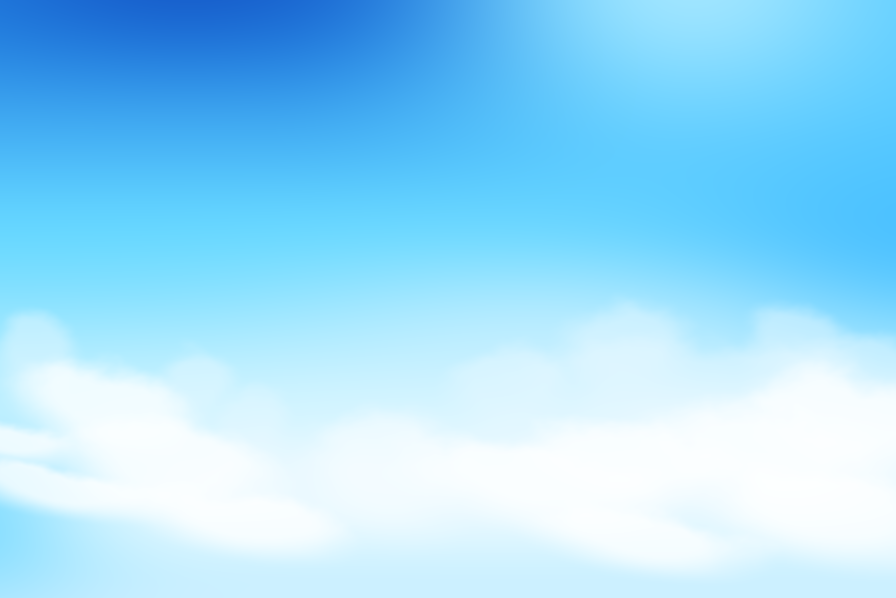
A Shadertoy shader for this background:

```glsl
// Layered sines, each octave bent by the last one
float wisps(vec2 p) {
    float sum = 0.0, amp = 0.5;
    for (int i = 0; i < 5; i++) {
        sum += amp * sin(p.x + 1.3 * sin(p.y + float(i))) * cos(p.y + 0.8 * sin(p.x));
        p = mat2(1.5, 1.1, -1.1, 1.5) * p + 1.7;
        amp *= 0.52;
    }
    return sum;
}

float glow(vec2 p, vec2 center, vec2 radius) {
    vec2 q = (p - center) / radius;
    return exp(-dot(q, q));
}

// Soft ellipse, crisper along its upper rim
float puff(vec2 p, vec2 center, vec2 radius, float ragged) {
    vec2 q = (p - center) / radius;
    float inner = mix(0.2, 0.62, smoothstep(-0.4, 0.6, q.y));
    return 1.0 - smoothstep(inner, 1.12, length(q) + ragged);
}

vec3 skyColor(vec2 p) {
    vec3 sky = mix(vec3(0.78, 0.95, 1.0), vec3(0.41, 0.85, 1.0), smoothstep(0.28, 0.64, p.y));
    float leftSide = 1.0 - smoothstep(0.45, 1.15, p.x);
    sky = mix(sky, vec3(0.33, 0.78, 1.0), 0.75 * smoothstep(0.55, 0.78, p.y));
    sky = mix(sky, vec3(0.14, 0.52, 0.89), leftSide * smoothstep(0.6, 1.02, p.y));
    sky = mix(sky, vec3(0.08, 0.34, 0.78), 0.9 * glow(p, vec2(0.32, 1.06), vec2(0.36, 0.15)));
    sky = mix(sky, vec3(0.27, 0.74, 1.0), 0.85 * glow(p, vec2(1.54, 0.61), vec2(0.42, 0.17)));
    sky = mix(sky, vec3(0.66, 0.91, 1.0), 0.9 * glow(p, vec2(1.16, 1.04), vec2(0.30, 0.21)));
    // Pale haze over the horizon
    sky = mix(sky, vec3(0.80, 0.94, 1.0), 0.6 * glow(p, vec2(0.95, 0.43), vec2(0.45, 0.14)));
    sky = mix(sky, vec3(0.89, 0.97, 1.0), 0.85 * glow(p, vec2(0.85, 0.22), vec2(0.7, 0.15)));
    sky = mix(sky, vec3(0.80, 0.94, 1.0), 1.0 - smoothstep(0.0, 0.16, p.y));
    return mix(sky, vec3(0.46, 0.85, 1.0), 0.8 * glow(p, vec2(-0.06, 0.12), vec2(0.22, 0.15)));
}

void mainImage(out vec4 fragColor, in vec2 fragCoord) {
    vec2 p = fragCoord / iResolution.y;
    p.x *= 1.5 * iResolution.y / iResolution.x;
    vec3 color = skyColor(p);

    float fine = wisps(p * vec2(15.0, 24.0));
    float broad = wisps(p * vec2(6.0, 11.0) + 4.0);
    vec2 q = p + 0.012 * vec2(broad, fine);

    // Faint peaks behind: center and radius
    vec4 peaks[9] = vec4[9](
        vec4(0.06, 0.40, 0.08, 0.08), vec4(0.33, 0.35, 0.07, 0.08),
        vec4(0.42, 0.28, 0.07, 0.07), vec4(0.64, 0.24, 0.12, 0.09),
        vec4(0.85, 0.34, 0.11, 0.09), vec4(1.05, 0.41, 0.12, 0.10),
        vec4(1.33, 0.41, 0.10, 0.09), vec4(1.17, 0.34, 0.34, 0.10),
        vec4(1.46, 0.37, 0.16, 0.07));
    float clear = 1.0;
    for (int i = 0; i < 9; i++)
        clear *= 1.0 - 0.5 * puff(q, peaks[i].xy, peaks[i].zw, 0.16 * fine);
    color = mix(color, vec3(0.90, 0.97, 1.0), 1.0 - clear);

    // Shared veil joining the banks
    float veilTop = 0.32 + 0.08 * smoothstep(0.7, 1.2, p.x) + 0.025 * broad;
    float veil = smoothstep(0.0, 0.13, veilTop - p.y) * smoothstep(0.02, 0.17, p.y);
    veil *= smoothstep(-0.05, 0.4, p.x);
    color = mix(color, vec3(0.94, 0.98, 1.0), 0.75 * veil);

    // Bright banks in front: center and radius
    vec4 banks[12] = vec4[12](
        vec4(0.18, 0.31, 0.17, 0.085), vec4(0.28, 0.21, 0.22, 0.09),
        vec4(0.41, 0.12, 0.20, 0.06), vec4(0.00, 0.26, 0.13, 0.04),
        vec4(0.10, 0.175, 0.19, 0.045), vec4(0.65, 0.19, 0.16, 0.12),
        vec4(0.90, 0.18, 0.25, 0.08), vec4(1.08, 0.09, 0.21, 0.06),
        vec4(1.43, 0.28, 0.18, 0.10), vec4(1.30, 0.22, 0.22, 0.11),
        vec4(1.39, 0.13, 0.24, 0.09), vec4(1.05, 0.22, 0.20, 0.07));
    clear = 1.0;
    for (int i = 0; i < 12; i++) {
        vec2 slant = vec2(0.0, 0.15 * (q.x - banks[i].x));
        float strength = i == 5 ? 0.4 : 0.78;
        clear *= 1.0 - strength * puff(q + slant, banks[i].xy, banks[i].zw, 0.15 * fine + 0.08 * broad);
    }
    color = mix(color, vec3(0.995, 1.0, 1.0), 1.0 - clear);

    fragColor = vec4(color, 1.0);
}
```
